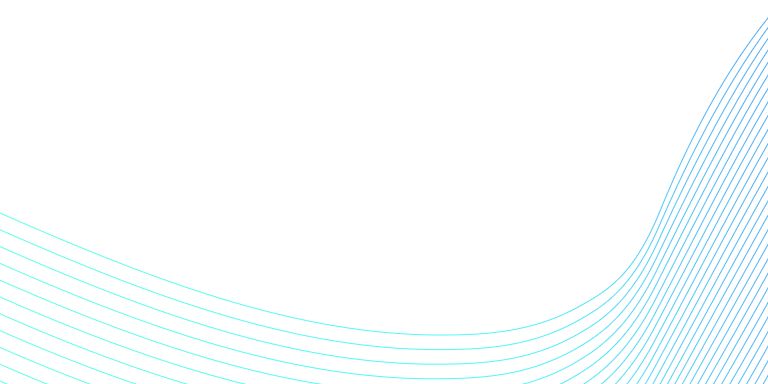
Reproduce this background procedurally as a Shadertoy shader.

```glsl
// Fan of thin aqua-to-blue curves that dip low and sweep up to the right on white.
#define LINE_COUNT 28
#define LINE_WIDTH 0.0027
#define LINE_STEP 0.038
#define FAN_DECAY 4.0
#define MINT vec3(0.40, 1.00, 0.89)
#define CYAN vec3(0.34, 0.97, 0.98)
#define BLUE vec3(0.33, 0.68, 0.96)

// Cubic between two knots (x, height, slope); returns height and slope at x.
vec2 hermite(vec3 a, vec3 b, float x) {
    float span = b.x - a.x;
    float t = (x - a.x) / span;
    float rise = b.y - a.y;
    float c2 = 3.0 * rise - span * (2.0 * a.z + b.z);
    float c3 = span * (a.z + b.z) - 2.0 * rise;
    float height = a.y + t * (span * a.z + t * (c2 + t * c3));
    float slope = a.z + t * (2.0 * c2 + 3.0 * t * c3) / span;
    return vec2(height, slope);
}

// Height and slope of one line of the family at x.
vec2 waveLine(float index, float x) {
    float drop = LINE_STEP * index;
    float settle = 1.0 - exp(-index / FAN_DECAY);
    vec3 start  = vec3(0.0, 0.4453 - 0.04375 * index, -0.44);
    vec3 trough = vec3(1.1458 - 0.0060 * index, 0.1276 - drop, 0.0);
    vec3 bend   = vec3(1.5104 - 0.0052 * index, 0.2031 - drop, 0.56);
    vec3 climb  = vec3(1.7188 - 0.0018 * index, 0.4505 - drop, 2.45 - 0.65 * settle);
    vec3 finish = vec3(2.0, 0.9531 - drop + 0.0573 * settle, 1.25 + 0.55 * settle);

    if (x < trough.x) return hermite(start, trough, x);
    if (x < bend.x) return hermite(trough, bend, x);
    if (x < climb.x) return hermite(bend, climb, x);
    return hermite(climb, finish, x);
}

// Share of a pixel covered by a stroke at the given distance.
float strokeCoverage(float dist, float pixel) {
    vec2 edges = vec2(0.5, -0.5) * LINE_WIDTH - dist;
    vec2 covered = clamp(0.5 + edges / pixel, 0.0, 1.0);
    return covered.x - covered.y;
}

void mainImage(out vec4 fragColor, in vec2 fragCoord) {
    // Canvas height is 1, width is 2.
    vec2 p = fragCoord / iResolution.xy * vec2(2.0, 1.0);
    float pixel = 1.0 / iResolution.y;

    // Accumulate all strokes
    float ink = 0.0;
    for (int i = 0; i < LINE_COUNT; i++) {
        vec2 curve = waveLine(float(i), p.x);
        float dist = abs(p.y - curve.x) / sqrt(1.0 + curve.y * curve.y);
        ink += strokeCoverage(dist, pixel);
    }

    // Mint at the left, cyan in the trough, blue toward the upper right
    vec3 lineColor = mix(MINT, CYAN, smoothstep(0.0, 1.15, p.x));
    lineColor = mix(lineColor, BLUE, smoothstep(1.25, 2.25, p.x + 0.25 * p.y));

    fragColor = vec4(mix(vec3(1.0), lineColor, min(ink, 1.0)), 1.0);
}
```
